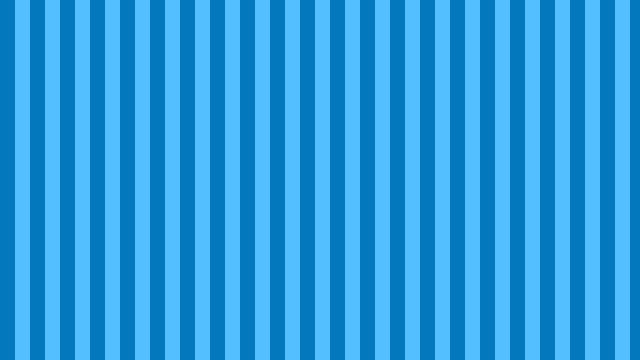
Reproduce this pattern procedurally as a Shadertoy shader.

```glsl
// Upright stripes in two flat blues, dark first from the left edge.
// A folded repeat gives the distance to each light band, and that
// distance is smoothed over one pixel.

#define PAIRS_PER_HEIGHT 12.0
#define LIGHT_SHARE 0.5
#define DARK_BLUE vec3(0.01, 0.47, 0.74)
#define LIGHT_BLUE vec3(0.33, 0.75, 1.00)

// Signed distance into the light band, in stripe pairs; positive inside.
float lightBand(float pairs) {
    float bandCentre = 1.0 - 0.5 * LIGHT_SHARE;
    float fromCentre = abs(fract(pairs - bandCentre + 0.5) - 0.5);
    return 0.5 * LIGHT_SHARE - fromCentre;
}

void mainImage(out vec4 fragColor, in vec2 fragCoord) {
    // Horizontal position and pixel size, counted in stripe pairs
    float pixel = PAIRS_PER_HEIGHT / iResolution.y;
    float pairs = fragCoord.x * pixel;

    // Coverage of the light band within this pixel
    float light = clamp(lightBand(pairs) / pixel + 0.5, 0.0, 1.0);

    fragColor = vec4(mix(DARK_BLUE, LIGHT_BLUE, light), 1.0);
}
```
